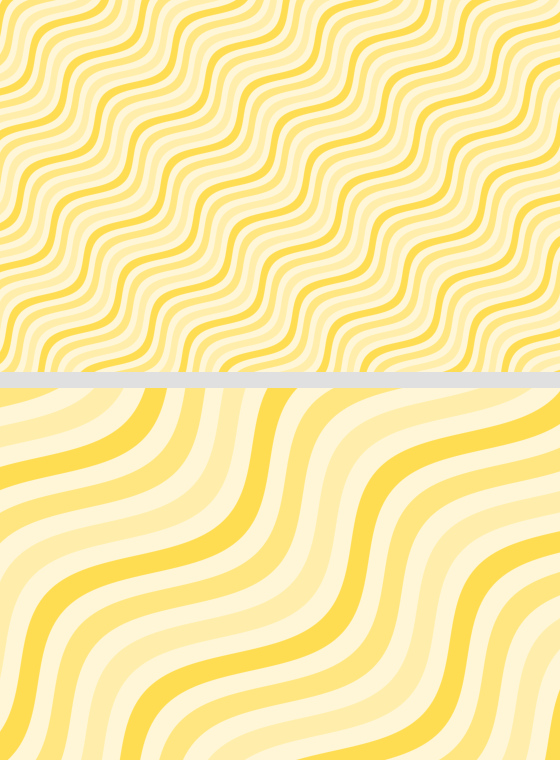
Top, the full canvas; bottom, a detail of the centre.
Reproduce this pattern procedurally as a WebGL 1 fragment shader.

```glsl
precision highp float;

uniform vec2 u_resolution;

// All lengths are fractions of the canvas height.
const float TILT = 0.761;         // angle of the wave axis, radians
const float LINE_SPACING = 0.1244; // distance between two gold lines
const float LINE_OFFSET = 0.045;
const float WAVE_LENGTH = 0.287;
const float WAVE_HEIGHT = 0.0312;
const float WAVE_START = 0.0234;
const float WAVE_SKEW = 0.1;      // lengthens the shallow flank
const float WAVE_LEAN = 0.03;     // phase drift from line to line
const float BAND_HALF = 0.265;    // half band width, in thirds of the spacing
const float EDGE_PIXELS = 0.75;

const vec3 CREAM = vec3(1.0, 0.966, 0.843);
const vec3 GOLD = vec3(1.0, 0.865, 0.325);
const vec3 YELLOW = vec3(1.0, 0.902, 0.505);
const vec3 PALE = vec3(1.0, 0.932, 0.670);

const float TAU = 6.2831853;

// Returns the wave displacement in x and its slope in y.
vec2 skewedWave(float along) {
  float wavenumber = TAU / WAVE_LENGTH;
  float phase = (along - WAVE_START) * wavenumber;
  float skewed = phase + WAVE_SKEW * cos(phase);
  float rate = wavenumber * (1.0 - WAVE_SKEW * sin(phase));
  return WAVE_HEIGHT * vec2(-cos(skewed), sin(skewed) * rate);
}

// Bands cycle through gold, yellow and pale.
vec3 bandColor(float index) {
  float kind = mod(index, 3.0);
  return kind < 0.5 ? GOLD : (kind < 1.5 ? YELLOW : PALE);
}

void main() {
  // Measure from the top left corner.
  vec2 point = gl_FragCoord.xy / u_resolution.y - vec2(0.0, 1.0);

  // Rotate into coordinates along and across the waves.
  vec2 axis = vec2(cos(TILT), sin(TILT));
  float along = dot(point, axis);
  float across = dot(point, vec2(axis.y, -axis.x));
  vec2 wave = skewedWave(along - WAVE_LEAN * across);

  // Three coloured bands per repeat, separated by cream.
  float bandSpacing = LINE_SPACING / 3.0;
  float position = (across - wave.x - LINE_OFFSET) / bandSpacing;
  float index = floor(position + 0.5);
  float edge = (abs(position - index) - BAND_HALF) * bandSpacing;
  edge /= sqrt(1.0 + wave.y * wave.y);

  float softness = EDGE_PIXELS / u_resolution.y;
  float coverage = 1.0 - smoothstep(-softness, softness, edge);
  gl_FragColor = vec4(mix(CREAM, bandColor(index), coverage), 1.0);
}
```
